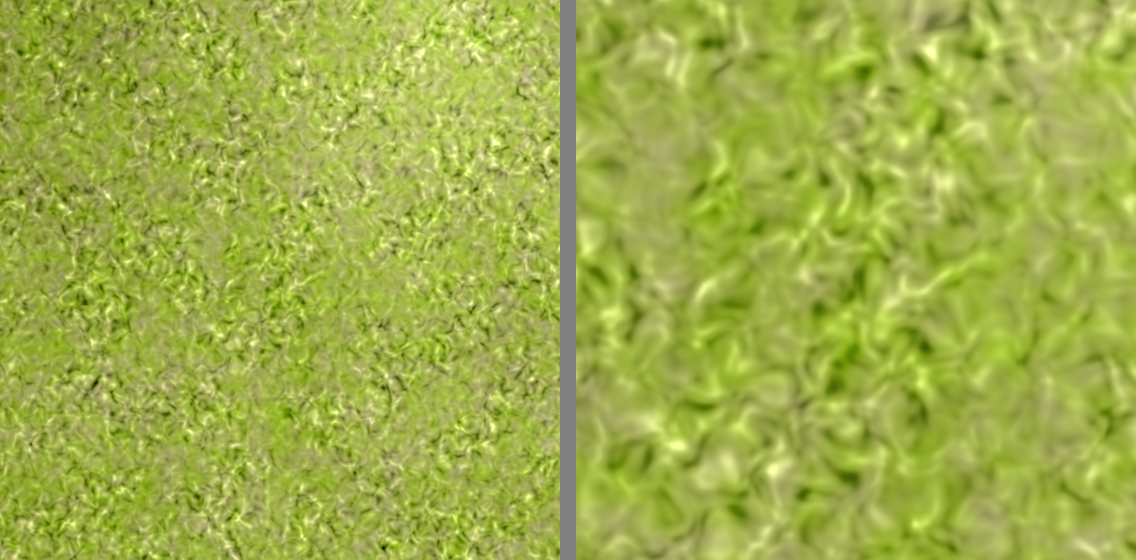
Left, the full canvas; right, a detail of the centre.
Give the GLSL for this texture, as a Shadertoy shader.

```glsl
const vec3 GRASS = vec3(0.632, 0.692, 0.292);       // average turf colour
const vec3 TONE_STEP = vec3(0.100, 0.097, 0.095);   // colour change per unit of tone
const vec3 LIME_SHIFT = vec3(-0.014, 0.012, -0.052); // fresh blades; negated for dry straw
const vec2 BLADE_FREQ = vec2(44.0, 74.0);           // cells along and across a blade
const float RISING_ANGLE = 0.95;
const float FALLING_ANGLE = 2.15;
const float FINE_FREQ = 116.0;
const float FINE_WEIGHT = 0.55;
const float WARP_FREQ = 38.0;
const float WARP_SIZE = 0.0022;
const float CLUMP_FREQ = 9.0;
const float TINT_FREQ = 25.0;
const float GRAIN_CONTRAST = 0.78;
const vec2 GLOW_CENTRE = vec2(0.77, 0.87);
const float GLOW_RADIUS = 0.30;
const float GLOW_STRENGTH = 1.0;
const vec2 SHADE_CENTRE = vec2(0.02, 0.90);
const float SHADE_RADIUS = 0.30;
const float SHADE_STRENGTH = 0.55;

vec2 hashGradient(vec2 cell) {
    vec3 h = fract(cell.xyx * vec3(0.1031, 0.1030, 0.0973));
    h += dot(h, h.yzx + 33.33);
    float angle = 6.28319 * fract((h.x + h.y) * h.z);
    return vec2(cos(angle), sin(angle));
}

// Gradient noise scaled to roughly unit deviation
float noise(vec2 p) {
    vec2 cell = floor(p);
    vec2 f = p - cell;
    vec2 w = f * f * f * (f * (f * 6.0 - 15.0) + 10.0);
    float a = dot(hashGradient(cell), f);
    float b = dot(hashGradient(cell + vec2(1, 0)), f - vec2(1, 0));
    float c = dot(hashGradient(cell + vec2(0, 1)), f - vec2(0, 1));
    float d = dot(hashGradient(cell + vec2(1, 1)), f - vec2(1, 1));
    return 4.0 * mix(mix(a, b, w.x), mix(c, d, w.x), w.y);
}

// Noise stretched along one blade direction
float blades(vec2 p, float angle) {
    vec2 along = vec2(cos(angle), sin(angle));
    vec2 across = vec2(-along.y, along.x);
    return noise(vec2(dot(p, along), dot(p, across)) * BLADE_FREQ + 200.0);
}

float spot(vec2 p, vec2 centre, float radius) {
    vec2 d = (p - centre) / radius;
    return exp(-dot(d, d));
}

// Short blades in two leanings, with fine chips on top
float turfGrain(vec2 p) {
    vec2 warp = vec2(noise(p * WARP_FREQ + 17.0), noise(p * WARP_FREQ + 71.0));
    vec2 q = p + WARP_SIZE * warp;
    float leaning = smoothstep(-0.6, 0.6, noise(p * 21.0 + 43.0));
    float grain = mix(blades(q, RISING_ANGLE), blades(q + 3.0, FALLING_ANGLE), leaning);
    grain += FINE_WEIGHT * noise(q * FINE_FREQ + 11.0);
    return grain * (0.68 + 0.26 * abs(grain));
}

// Broad sunlight, shade and faint unevenness
float sunlight(vec2 p) {
    float light = GLOW_STRENGTH * spot(p, GLOW_CENTRE, GLOW_RADIUS);
    light -= SHADE_STRENGTH * spot(p, SHADE_CENTRE, SHADE_RADIUS);
    return light + 0.35 * (p.x - 0.5) - 0.18 + 0.13 * noise(p * 6.0 + 5.0);
}

void mainImage(out vec4 fragColor, in vec2 fragCoord) {
    vec2 p = fragCoord / iResolution.y;

    // Smooth patches alternate with rough clumps
    float clump = noise(p * CLUMP_FREQ + 29.0) + 0.7 * noise(p * CLUMP_FREQ * 2.3 + 7.0);
    float roughness = mix(0.55, 1.25, smoothstep(-1.3, 1.2, clump));
    float grain = GRAIN_CONTRAST * roughness * turfGrain(p);
    float tone = grain + sunlight(p);

    // Lime and straw tints drift independently of brightness
    float tint = 0.8 * noise(p * TINT_FREQ + 91.0) + 0.5 * noise(p * TINT_FREQ * 2.4 + 3.0);
    tint += 0.35 * noise(p * 5.0 + 61.0);

    vec3 colour = GRASS + TONE_STEP * tone + LIME_SHIFT * tint;
    colour.r -= 0.025 * smoothstep(0.8, 2.2, -grain);
    fragColor = vec4(clamp(colour, 0.02, 1.0), 1.0);
}
```
